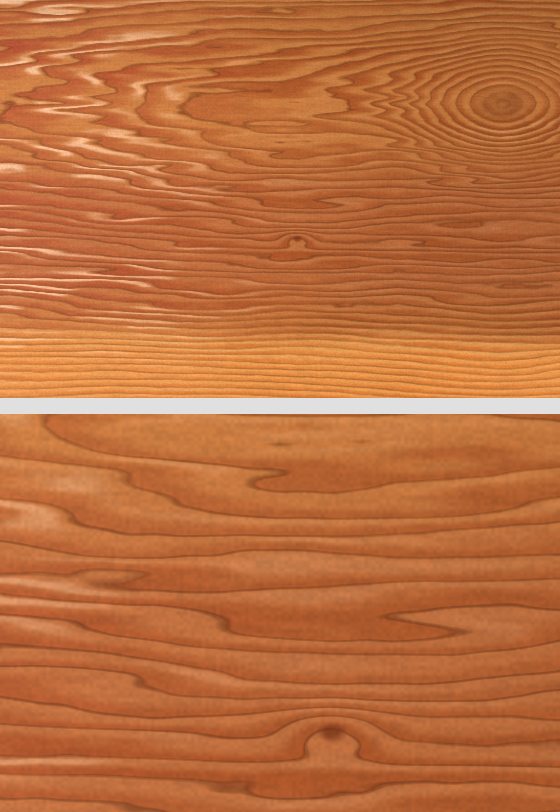
Top: the whole. Bottom: its middle third, enlarged.
This texture is drawn by a WebGL 1 fragment shader. Its source:

```glsl
precision highp float;
// A brushed softwood plank: arched growth rings around a knot, with paler sapwood below.
uniform vec2 u_resolution;

float hash(vec2 p) {
  return fract(sin(dot(p, vec2(127.1, 311.7))) * 43758.5453);
}

float noise(vec2 p) {
  vec2 i = floor(p), f = fract(p);
  f = f * f * (3.0 - 2.0 * f);
  return mix(mix(hash(i), hash(i + vec2(1.0, 0.0)), f.x),
             mix(hash(i + vec2(0.0, 1.0)), hash(i + 1.0), f.x), f.y);
}

// Knot offset: x and y from the centre of the large knot
vec2 fromKnot(vec2 p) {
  return p - vec2(1.264, 0.738);
}

// Ring count, rising outward from the knot; rings stretch into arches to the left
float ringField(vec2 p) {
  vec2 d = fromKnot(p);
  float away = smoothstep(0.08, 0.36, length(d * vec2(1.0, 1.6)));
  float heart = smoothstep(0.12, 0.28, p.y);
  d.x += away * 0.12 * (noise(p * vec2(5.0, 65.0)) - 0.5);
  float reach = abs(d.x);
  float along = 0.13 * (1.0 - exp(-reach / 0.2)) + 0.06 * reach;
  float rings = 54.0 * length(vec2(along, d.y));
  rings += (0.3 + 2.9 * away) * noise(p * vec2(1.6, 4.0) + 3.0);
  rings += (0.3 + 1.1 * away) * noise(p * vec2(4.0, 13.0) + 17.0);
  rings += away * mix(0.25, 0.95, heart) * noise(p * vec2(7.0, 58.0) + 41.0);
  rings += 0.12 * noise(p * vec2(40.0, 120.0));
  // Pin knot that pushes the fibres aside
  vec2 pin = (p - vec2(0.747, 0.4)) * vec2(24.0, 50.0);
  return rings + 1.6 * exp(-dot(pin, pin));
}

void main() {
  vec2 p = gl_FragCoord.xy / u_resolution.y;
  float px = 1.0 / u_resolution.y;
  float rings = ringField(p);
  vec2 slope = vec2(ringField(p + vec2(px, 0.0)), ringField(p + vec2(0.0, px))) - rings;
  float blur = clamp(length(slope), 0.02, 0.45);
  float t = fract(rings);

  // Slow variations across the plank
  float edge = p.y + 0.02 * noise(vec2(p.x * 3.0, 2.0)) + 0.012 * p.x;
  float heart = smoothstep(0.14, 0.21, edge);
  float leftLight = 1.0 - smoothstep(0.0, 0.85, p.x);
  float redBand = smoothstep(0.17, 0.3, p.y) * (1.0 - smoothstep(0.48, 0.68, p.y));
  float patches = noise(p * vec2(3.5, 16.0) + 9.0);
  float knot = length(fromKnot(p) * vec2(1.0, 1.6));

  // Earlywood and latewood colours
  vec3 early = mix(vec3(0.77, 0.47, 0.24), vec3(0.73, 0.42, 0.235), redBand);
  vec3 late = mix(vec3(0.65, 0.32, 0.15), vec3(0.69, 0.32, 0.18), leftLight);
  early = mix(vec3(0.89, 0.58, 0.30), early, heart);
  late = mix(vec3(0.82, 0.46, 0.20), late, heart);
  float yellow = exp(-pow((edge - 0.155) / 0.025, 2.0));
  early = mix(early, vec3(0.86, 0.60, 0.33), 0.6 * yellow);

  // Each ring darkens slowly, then ends in a sharp step
  float lateness = smoothstep(0.3, 0.85, t) * (1.0 - smoothstep(1.0 - blur, 1.0, t));
  vec3 color = mix(early, late, lateness * (0.45 + 0.65 * patches));
  float groove = 1.0 - smoothstep(0.0, 0.05 + blur, min(t, 1.0 - t));
  float depth = mix(0.19, 0.27, smoothstep(0.3, 0.8, noise(p * vec2(6.0, 30.0))));
  color *= 1.0 - groove * depth * vec3(0.85, 1.0, 1.15);

  // Pale glints on the raised ridges, mostly on the left
  float glint = smoothstep(0.06, 0.2, t) * (1.0 - smoothstep(0.3, 0.55, t));
  glint *= smoothstep(0.4, 0.75, noise(p * vec2(8.0, 45.0) + 77.0));
  float shine = 0.08 + 0.85 * leftLight * smoothstep(0.04, 0.2, p.y);
  shine += 0.25 * (1.0 - smoothstep(0.08, 0.22, knot)) * smoothstep(0.07, 0.1, knot);
  color = mix(color, vec3(0.95, 0.74, 0.58), glint * shine);

  // Knot hearts
  float core = 1.0 - smoothstep(0.045, 0.08, knot);
  vec3 coreColor = mix(vec3(0.58, 0.31, 0.15), vec3(0.71, 0.42, 0.22),
                       noise(p * vec2(35.0, 60.0)));
  color = mix(color, coreColor, 0.65 * core);
  float pin = length((p - vec2(0.747, 0.4)) * vec2(1.0, 1.5));
  color = mix(color, vec3(0.45, 0.19, 0.09), 0.7 * (1.0 - smoothstep(0.004, 0.015, pin)));

  // Broad light, brightest at the lower left
  color *= 1.04 - 0.09 * smoothstep(0.4, 1.4, p.x) * heart;
  color *= 1.0 - 0.06 * smoothstep(0.75, 1.0, p.y);
  color += leftLight * vec3(0.025, 0.025, 0.035);

  // Fine fibres and speckle
  float fibre = noise(p * vec2(45.0, 260.0)) - 0.5;
  float speckle = noise(p * 330.0 + 5.0) - 0.5;
  color *= 1.0 + 0.07 * fibre + 0.09 * speckle;
  gl_FragColor = vec4(clamp(color, 0.0, 1.0), 1.0);
}
```
